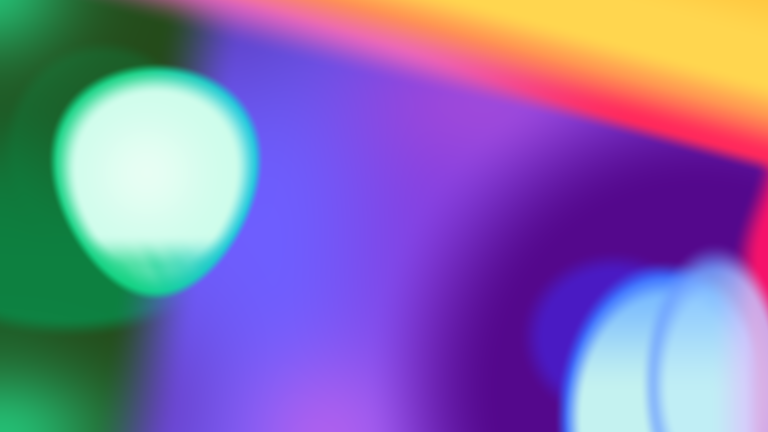
A WebGL 1 fragment shader for this background:

```glsl
precision highp float;
// Defocused coloured lights: a violet field with a dark round shadow, a green
// left side, a slanted warm band and two pale bokeh discs with coloured rims.
// Each part is a soft mask from a distance function, layered back to front.

uniform vec2 u_resolution;

const float ASPECT = 16.0 / 9.0;

float hash(vec2 cell) {
  vec3 h = fract(cell.xyx * 0.1031);
  h += dot(h, h.yzx + 33.33);
  return fract((h.x + h.y) * h.z);
}

float noise(vec2 p) {
  vec2 i = floor(p), f = fract(p);
  f = f * f * (3.0 - 2.0 * f);
  return mix(mix(hash(i), hash(i + vec2(1.0, 0.0)), f.x),
             mix(hash(i + vec2(0.0, 1.0)), hash(i + 1.0), f.x), f.y);
}

// Approximate signed distance to an ellipse; taper widens its upper half.
float eggDistance(vec2 p, vec2 center, vec2 radii, float taper) {
  vec2 q = (p - center) / radii;
  q.x /= 1.0 + taper * clamp(q.y, -1.5, 1.5);
  return (length(q) - 1.0) * min(radii.x, radii.y);
}

// 1 inside a shape, 0 outside, with a blurred edge.
float inside(float dist, float blur) {
  return 1.0 - smoothstep(-blur, blur, dist);
}

float glow(vec2 p, vec2 center, vec2 size) {
  vec2 q = (p - center) / size;
  return exp(-dot(q, q));
}

vec3 violetField(vec2 p) {
  vec3 blueViolet = vec3(0.43, 0.37, 1.0);
  vec3 purple = vec3(0.52, 0.25, 0.88);
  vec3 shadow = vec3(0.33, 0.03, 0.55);
  vec3 color = mix(blueViolet, purple, smoothstep(0.62, 1.05, p.x));
  color = mix(color, vec3(0.36, 0.24, 0.74), 0.85 * glow(p, vec2(0.5, 1.0), vec2(0.35, 0.25)));
  color = mix(color, vec3(0.40, 0.22, 0.72), 0.7 * glow(p, vec2(0.34, 0.05), vec2(0.2, 0.25)));
  color = mix(color, vec3(0.66, 0.30, 0.85), 0.7 * glow(p, vec2(1.12, 0.76), vec2(0.26, 0.16)));
  color = mix(color, vec3(0.70, 0.38, 0.93), 0.9 * glow(p, vec2(0.76, -0.02), vec2(0.2, 0.2)));
  float disc = eggDistance(p, vec2(1.62, 0.10), vec2(0.62), 0.0);
  return mix(color, shadow, inside(disc, 0.16));
}

vec3 greenSide(vec2 p) {
  vec3 darkGreen = vec3(0.14, 0.29, 0.10);
  vec3 midGreen = vec3(0.05, 0.50, 0.25);
  vec3 brightGreen = vec3(0.14, 0.74, 0.45);
  float lowerGhost = inside(eggDistance(p, vec2(0.16, 0.54), vec2(0.44, 0.30), 0.0), 0.025);
  float sideGhost = inside(eggDistance(p, vec2(0.24, 0.65), vec2(0.22, 0.24), 0.0), 0.02);
  vec3 color = mix(darkGreen, midGreen, lowerGhost * (1.0 - smoothstep(0.4, 0.75, p.y)));
  color = mix(color, midGreen, 0.35 * sideGhost);
  color = mix(color, midGreen, 0.7 * glow(p, vec2(0.0, 0.5), vec2(0.14, 0.25)));
  color = mix(color, brightGreen, glow(p, vec2(-0.03, 1.03), vec2(0.19, 0.16)));
  return mix(color, brightGreen, glow(p, vec2(0.0, -0.01), vec2(0.24, 0.16)));
}

vec3 warmBand(vec2 p, float depth) {
  vec3 pink = mix(vec3(0.92, 0.40, 0.74), vec3(1.0, 0.16, 0.36), smoothstep(0.9, 1.5, p.x));
  vec3 orange = vec3(1.0, 0.56, 0.32);
  vec3 yellow = vec3(1.0, 0.84, 0.31);
  vec3 color = mix(pink, orange, smoothstep(0.02, 0.12, depth));
  color = mix(color, yellow, smoothstep(0.09, 0.19, depth));
  return mix(color, vec3(1.0, 0.72, 0.18), 0.5 * smoothstep(0.27, 0.4, depth));
}

vec3 greenLight(vec2 p, float dist) {
  vec3 rim = mix(vec3(0.06, 0.82, 0.50), vec3(0.10, 0.78, 0.86), smoothstep(0.28, 0.57, p.x));
  vec3 mint = vec3(0.80, 0.99, 0.92);
  float streaks = noise(vec2(p.x * 36.0 + p.y * 18.0, p.y * 6.0));
  float low = 1.0 - smoothstep(0.38, 0.46, p.y);
  float core = smoothstep(0.0, 0.055, -dist) * (1.0 - low * (0.55 + 0.25 * streaks));
  vec3 color = mix(rim, mint, core);
  return mix(color, vec3(0.95, 1.0, 0.97), 0.7 * glow(p, vec2(0.34, 0.60), vec2(0.13)));
}

vec3 blueLight(vec2 p, float dist) {
  vec3 rim = vec3(0.22, 0.42, 1.0);
  vec3 sky = vec3(0.46, 0.72, 1.0);
  vec3 pale = vec3(0.77, 0.95, 0.94);
  vec3 body = mix(pale, sky, smoothstep(0.08, 0.36, p.y));
  vec3 color = mix(rim, body, smoothstep(0.0, 0.05, -dist));
  return mix(color, vec3(0.93, 0.70, 0.98), 0.85 * smoothstep(1.64, 1.75, p.x));
}

void main() {
  vec2 p = gl_FragCoord.xy / u_resolution * vec2(ASPECT, 1.0);

  // Violet field and green left side
  float greenEdge = mix(0.31, 0.48, p.y);
  vec3 color = mix(violetField(p), greenSide(p), inside(p.x - greenEdge, 0.1));

  // Red strip on the right, then the slanted band
  float strip = inside(1.725 + 0.06 * smoothstep(0.4, 0.65, p.y) - p.x, 0.035);
  color = mix(color, vec3(0.96, 0.07, 0.42), strip);
  float depth = dot(p - vec2(1.389, 0.722), normalize(vec2(0.275, 1.0)));
  float bandBlur = mix(0.06, 0.022, smoothstep(0.5, 1.5, p.x));
  color = mix(color, warmBand(p, depth), inside(-depth, bandBlur));

  // Left disc
  float egg = eggDistance(p, vec2(0.361, 0.579), vec2(0.234, 0.264), 0.2);
  color = mix(color, greenLight(p, egg), inside(egg, 0.012));

  // Faint blue ghost and the two lobes of the right light
  float ghost = eggDistance(p, vec2(1.42, 0.22), vec2(0.19, 0.175), 0.0);
  color = mix(color, vec3(0.28, 0.12, 0.82), 0.8 * inside(ghost, 0.03));
  float backLobe = eggDistance(p, vec2(1.54, 0.03), vec2(0.24, 0.345), 0.0);
  float frontLobe = eggDistance(p, vec2(1.655, 0.11), vec2(0.155, 0.295), 0.0);
  color = mix(color, blueLight(p, backLobe), inside(backLobe, 0.018) * inside(p.x - 1.745, 0.025));
  vec3 frontColor = mix(blueLight(p, frontLobe), vec3(0.72, 0.90, 1.0), 0.4);
  color = mix(color, frontColor, 0.85 * inside(frontLobe, 0.02));

  gl_FragColor = vec4(color, 1.0);
}
```
